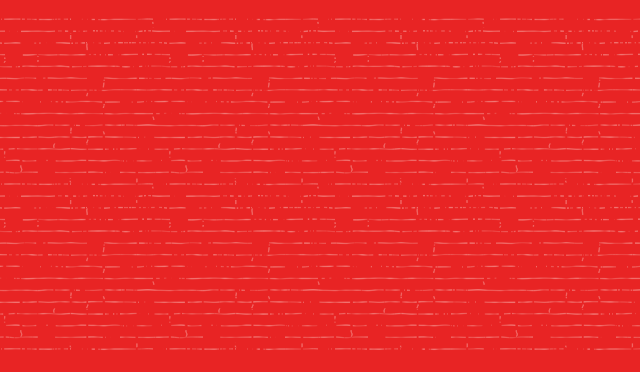
Reproduce this pattern procedurally as a Shadertoy shader.

```glsl
// Red brick wall drawn only by its worn, pale mortar lines.
// Thin bed lines and sparse staggered upright joints are broken up by
// hashed noise that wraps, so one tile of 5 bricks by 14 courses repeats.

#define WALL_COLOR   vec3(0.91, 0.14, 0.14)
#define MORTAR_COLOR vec3(0.98, 0.74, 0.72)
#define COURSE       0.03165   // course height, in canvas heights
#define HALF_BRICK   0.0444    // half a brick length
#define FIRST_LINE   0.0617    // height of the lowest bed line
#define LAST_ROW     28.0      // index of the highest bed line
#define TILE_HALVES  10.0      // half bricks per tile
#define TILE_ROWS    14.0      // courses per tile
#define JOINT_PHASE  0.283     // sideways shift, in half bricks
#define LINE_WIDTH   0.0013
#define JOINT_SHARE  0.24      // share of upright joints left visible

float hash(vec2 p) {
    return fract(sin(dot(p, vec2(127.1, 311.7))) * 43758.545);
}

// One-dimensional value noise that wraps after a whole period
float noise(float x, float period, float seed) {
    float i = floor(x), f = x - i;
    float a = hash(vec2(mod(i, period), seed));
    float b = hash(vec2(mod(i + 1.0, period), seed));
    return mix(a, b, f * f * (3.0 - 2.0 * f));
}

// Filtered coverage of a stroke, kept faint when thinner than a pixel
float stroke(float d, float width, float px) {
    float h = 0.5 * width;
    return smoothstep(-px, px, d + h) - smoothstep(-px, px, d - h);
}

// Long bed line: solid, chipped or nearly missing per half brick
float bedLine(float x, float y, float px) {
    float row = round(y / COURSE);
    if (row < 0.0 || row > LAST_ROW) return 0.0;
    float seed = mod(row, TILE_ROWS);
    float ragged = hash(vec2(seed, 91.0));

    float state = hash(vec2(mod(floor(x), TILE_HALVES), seed + 20.0));
    float missing = 0.08 + 0.14 * ragged;
    float worn = missing + 0.12 + 0.38 * ragged;
    float keep = state < missing ? 0.1 : (state < worn ? 0.56 : 1.0);
    float chips = noise(x * 10.0, TILE_HALVES * 10.0, seed + 40.0);
    float ink = smoothstep(-0.1, 0.1, keep - chips);

    // Small random gaps where bricks meet
    float end = round(x);
    float gap = mix(-0.12, 0.1, hash(vec2(mod(end, TILE_HALVES), seed + 60.0)));
    float soft = 0.7 * px / HALF_BRICK;
    ink *= smoothstep(-soft, soft, abs(x - end) - gap);

    float wobble = 0.0022 * (noise(x * 1.5, TILE_HALVES * 1.5, seed + 80.0) - 0.5);
    float swell = 0.45 + 1.1 * noise(x * 3.0, TILE_HALVES * 3.0, seed + 100.0);
    return ink * stroke(y - row * COURSE - wobble, LINE_WIDTH * swell, px);
}

// Short upright joint: a few broken flecks between two bed lines
float uprightJoint(float x, float y, float px) {
    float course = floor(y / COURSE);
    if (course < 0.0 || course >= LAST_ROW) return 0.0;
    float side = mod(course, 2.0);
    float joint = 2.0 * round((x - side) * 0.5) + side;
    vec2 id = vec2(mod(joint, TILE_HALVES), mod(course, TILE_ROWS) + 120.0);
    if (hash(id) > JOINT_SHARE) return 0.0;

    float v = fract(y / COURSE);
    float seed = id.x * 17.0 + id.y;
    float middle = 0.3 + 0.4 * hash(id + 31.0);
    float reach = 0.1 + 0.25 * hash(id + 47.0);
    float soft = 0.7 * px / COURSE;
    float ink = smoothstep(-soft, soft, reach - abs(v - middle));
    ink *= smoothstep(-0.12, 0.12, 0.66 - noise(v * 7.0, 64.0, seed));
    float wobble = 0.003 * (noise(v * 4.0, 64.0, seed + 9.0) - 0.5);
    return ink * stroke((x - joint) * HALF_BRICK - wobble, LINE_WIDTH * 1.2, px);
}

void mainImage(out vec4 fragColor, in vec2 fragCoord) {
    float px = 1.0 / iResolution.y;
    vec2 p = fragCoord * px;
    float x = p.x / HALF_BRICK - JOINT_PHASE;
    float y = p.y - FIRST_LINE;

    float mortar = max(bedLine(x, y, px), uprightJoint(x, y, px));
    fragColor = vec4(mix(WALL_COLOR, MORTAR_COLOR, mortar), 1.0);
}
```
